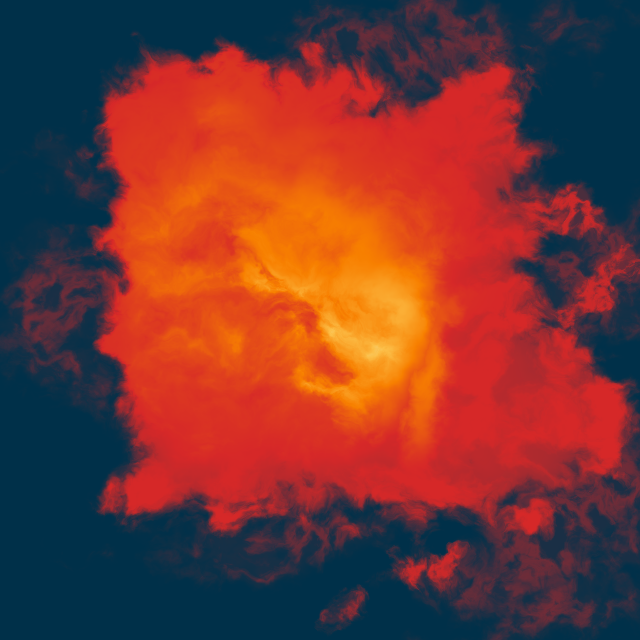
This background is drawn by a Shadertoy shader. Its source:

```glsl
const vec3 NAVY = vec3(0.0, 0.19, 0.286);
const vec3 RED = vec3(0.84, 0.157, 0.157);
const vec3 ORANGE = vec3(0.97, 0.50, 0.0);
const vec3 GOLD = vec3(0.988, 0.75, 0.286);
const vec3 CREAM = vec3(0.93, 0.88, 0.70);

float hash(vec2 p) {
    vec3 h = fract(vec3(p.xyx) * 0.1031);
    h += dot(h, h.yzx + 33.33);
    return fract((h.x + h.y) * h.z);
}

float noise(vec2 p) {
    vec2 cell = floor(p), f = fract(p);
    f = f * f * (3.0 - 2.0 * f);
    float low = mix(hash(cell), hash(cell + vec2(1, 0)), f.x);
    float high = mix(hash(cell + vec2(0, 1)), hash(cell + vec2(1, 1)), f.x);
    return mix(low, high, f.y);
}

float fbm(vec2 p) {
    float sum = 0.0, amplitude = 0.5;
    for (int i = 0; i < 6; i++) {
        sum += amplitude * noise(p);
        p = mat2(1.6, 1.2, -1.2, 1.6) * p + 7.3;
        amplitude *= 0.54;
    }
    return sum / 1.06;
}

vec2 warp(vec2 p, float scale, float amount) {
    return p + amount * (vec2(fbm(p * scale + 3.1), fbm(p * scale + 41.7)) - 0.5);
}

// Approximate signed distance to a tilted ellipse
float ellipse(vec2 p, vec2 center, vec2 radius, float tilt) {
    float c = cos(tilt), s = sin(tilt);
    vec2 q = mat2(c, -s, s, c) * (p - center);
    return (length(q / radius) - 1.0) * min(radius.x, radius.y);
}

float roundBox(vec2 p, vec2 center, vec2 halfSize, float corner) {
    vec2 q = abs(p - center) - halfSize + corner;
    return length(max(q, 0.0)) + min(max(q.x, q.y), 0.0) - corner;
}

float cover(float d, float softness) {
    return 1.0 - smoothstep(-softness, softness, d);
}

// Outline of the red cloud, with bites taken from its rim
float cloudShape(vec2 p) {
    float d = roundBox(p, vec2(0.505, 0.55), vec2(0.337, 0.36), 0.13);
    d = min(d, ellipse(p, vec2(0.83, 0.335), vec2(0.17, 0.165), 0.0));
    d = max(d, -ellipse(p, vec2(0.575, 0.92), vec2(0.11, 0.055), 0.1));
    d = max(d, -ellipse(p, vec2(0.11, 0.29), vec2(0.09, 0.13), 0.0));
    d = max(d, -ellipse(p, vec2(0.91, 0.57), vec2(0.065, 0.06), 0.4));
    return d;
}

// Thin smoke around the rim
float smokeShape(vec2 p) {
    float d = ellipse(p, vec2(0.91, 0.18), vec2(0.21, 0.10), 0.5);
    d = min(d, ellipse(p, vec2(0.64, 0.93), vec2(0.16, 0.055), 0.05));
    d = min(d, ellipse(p, vec2(0.115, 0.54), vec2(0.055, 0.085), 0.2));
    d = min(d, ellipse(p, vec2(0.14, 0.43), vec2(0.06, 0.04), -0.2));
    d = min(d, ellipse(p, vec2(0.14, 0.73), vec2(0.05, 0.035), 0.2));
    d = min(d, ellipse(p, vec2(0.92, 0.57), vec2(0.09, 0.11), -0.5));
    d = min(d, ellipse(p, vec2(0.23, 0.27), vec2(0.04, 0.08), 0.4));
    return min(d, ellipse(p, vec2(0.43, 0.17), vec2(0.13, 0.045), 0.1));
}

// Bright torn strands beyond the rim
float strandShape(vec2 p) {
    float d = ellipse(p, vec2(0.63, 0.105), vec2(0.105, 0.026), 0.65);
    d = min(d, ellipse(p, vec2(0.89, 0.69), vec2(0.045, 0.03), -0.6));
    return min(d, ellipse(p, vec2(0.92, 0.53), vec2(0.055, 0.02), 0.8));
}

// Heat above red: broad ember, orange core, then the pale heart
float coreHeat(vec2 p, float grain) {
    float ember = cover(ellipse(p, vec2(0.39, 0.59), vec2(0.26, 0.215), -0.35), 0.13);
    ember = max(ember, 0.75 * cover(ellipse(p, vec2(0.36, 0.79), vec2(0.085, 0.12), 0.1), 0.07));
    float core = cover(ellipse(p, vec2(0.51, 0.605), vec2(0.17, 0.125), -0.4), 0.06);
    core = max(core, cover(ellipse(p, vec2(0.575, 0.475), vec2(0.10, 0.12), 0.2), 0.045));
    core = max(core, cover(ellipse(p, vec2(0.675, 0.39), vec2(0.023, 0.08), -0.25), 0.025));
    float heart = cover(ellipse(p, vec2(0.565, 0.50), vec2(0.10, 0.068), 0.15), 0.06);
    heart = max(heart, 0.7 * cover(ellipse(p, vec2(0.455, 0.565), vec2(0.045, 0.014), -0.2), 0.018));
    float mottling = (grain - 0.5) * (1.3 * ember + 1.5 * heart);
    return max(0.0, max(0.52 * ember, 0.97 * core) + 0.9 * heart + mottling);
}

vec3 heatColor(float heat) {
    vec3 color = mix(NAVY, RED, clamp(heat, 0.0, 1.0));
    color = mix(color, ORANGE, clamp(heat - 1.0, 0.0, 1.0));
    color = mix(color, GOLD, clamp(heat - 2.0, 0.0, 1.0));
    return mix(color, CREAM, clamp(heat - 3.0, 0.0, 1.0));
}

void mainImage(out vec4 fragColor, in vec2 fragCoord) {
    vec2 uv = fragCoord / iResolution.xy;
    vec2 p = warp(uv, 6.0, 0.13);
    float grain = fbm(warp(uv, 9.0, 0.12) * vec2(17.0, 21.0));
    float rough = 0.16 * (grain - 0.5);

    // Filaments follow the creases of the noise
    float crease = 1.0 - abs(2.0 * fbm(p * 22.0 + 11.0) - 1.0);
    float filament = smoothstep(0.62, 1.0, crease);

    float cloud = cover(cloudShape(p) + rough, 0.035);
    float smoke = cover(smokeShape(p) + rough, 0.05) * (0.12 + 0.4 * filament);
    float strand = cover(strandShape(p) + rough, 0.02) * (0.35 + 0.6 * filament);

    // Cooler patches toward the right and the rim
    float rim = smoothstep(-0.10, 0.02, cloudShape(p));
    float cool = (0.07 + 0.22 * rim + 0.14 * smoothstep(0.65, 0.9, uv.x))
               * smoothstep(0.3, 0.65, grain);
    float heat = max(cloud * (1.0 - cool), max(smoke, strand));
    heat += cloud * coreHeat(mix(uv, p, 0.8) + 0.5 * rough, grain);

    fragColor = vec4(heatColor(heat), 1.0);
}
```
